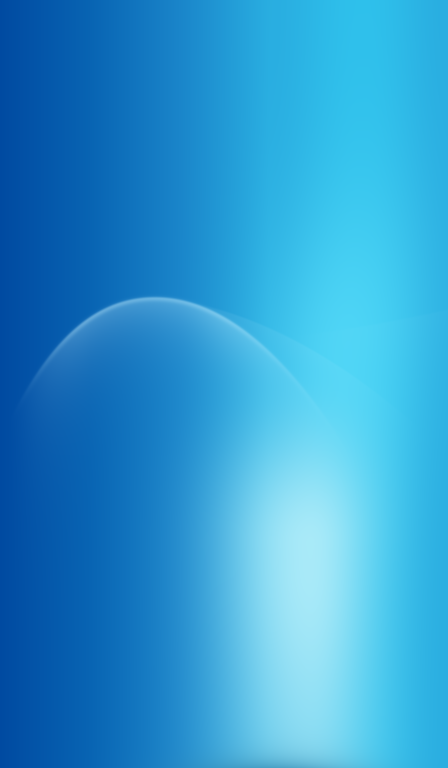
Write a WebGL 1 fragment shader that draws this background.

```glsl
precision highp float;
// Blue satin backdrop with a soft vertical light beam and translucent glowing arcs.

uniform vec2 u_resolution;

#define ARC_APEX vec2(0.346, 0.613)
#define ARC_GLOW 0.34
#define ARC_DEPTH 0.042
#define VEIL_START vec2(0.435, 0.605)
#define VEIL_GLOW 0.10
#define BEAM_X 0.69
#define BEAM_GLOW 0.90
#define HALO_GLOW 0.72

const vec3 NAVY  = vec3(0.00, 0.290, 0.630);
const vec3 ROYAL = vec3(0.03, 0.390, 0.700);
const vec3 AZURE = vec3(0.10, 0.520, 0.790);
const vec3 SKY   = vec3(0.16, 0.680, 0.880);
const vec3 CYAN  = vec3(0.18, 0.750, 0.920);
const vec3 HALO  = vec3(0.36, 0.870, 0.980);
const vec3 BEAM  = vec3(0.71, 0.935, 0.980);
const vec3 MIST  = vec3(0.75, 0.930, 1.000);
const vec3 SHADE = vec3(0.18, 0.520, 0.680);

float bell(float d, float width) {
    return exp(-0.5 * d * d / (width * width));
}

// Horizontal ramp from deep blue to cyan, dimming at the right edge
vec3 backdrop(float x) {
    vec3 col = mix(NAVY, ROYAL, clamp(x / 0.2, 0.0, 1.0));
    col = mix(col, AZURE, clamp((x - 0.2) / 0.2, 0.0, 1.0));
    col = mix(col, SKY, clamp((x - 0.4) / 0.2, 0.0, 1.0));
    col = mix(col, CYAN, smoothstep(0.6, 0.8, x));
    return mix(col, SKY, smoothstep(0.82, 1.0, x));
}

// Height of the main arc; its left flank steepens faster
float arcHeight(float x) {
    float d = x - ARC_APEX.x;
    float bend = d < 0.0 ? 1.0 - 1.6 * d : 1.08;
    return ARC_APEX.y - bend * d * d;
}

// Height of the wide veil trailing from the arc's shoulder
float veilHeight(float x) {
    float d = x - VEIL_START.x;
    return VEIL_START.y - 0.13 * d - 0.39 * d * d;
}

void main() {
    vec2 uv = gl_FragCoord.xy / u_resolution;
    float aspect = u_resolution.x / u_resolution.y;
    float soft = 0.002;
    vec3 col = backdrop(uv.x);

    // Cyan halo in the upper right, leaning with height
    float haloX = 0.76 + 0.16 * (uv.y - 0.53);
    float halo = bell(uv.x - haloX, 0.125) * bell(uv.y - 0.53, 0.16);
    col = mix(col, HALO, HALO_GLOW * halo);

    // Pale beam rising from the bottom
    float side = uv.x - BEAM_X;
    float beam = bell(side, side < 0.0 ? 0.135 : 0.105);
    beam *= 1.0 - smoothstep(0.29, 0.53, uv.y);
    beam *= mix(0.76, 1.0, smoothstep(0.0, 0.26, uv.y));
    col = mix(col, BEAM, BEAM_GLOW * beam);

    // Wide veil: faint light below its upper edge
    float veilGap = veilHeight(uv.x) - uv.y;
    float veil = smoothstep(-soft, soft, veilGap) * exp(-max(veilGap, 0.0) / 0.05);
    veil *= smoothstep(0.40, 0.52, uv.x) * (1.0 - smoothstep(0.68, 0.96, uv.x));
    col = mix(col, MIST, VEIL_GLOW * veil);

    // Barely visible fold at the right
    float foldGap = 0.562 + 0.10 * (uv.x - 0.65) * uv.x - uv.y;
    float fold = smoothstep(-soft, soft, foldGap) * exp(-max(foldGap, 0.0) / 0.06);
    col = mix(col, MIST, 0.035 * fold * smoothstep(0.62, 0.85, uv.x));

    // Main arc: crisp rim and inward glow, measured across the curve
    float h = 0.002;
    float slope = (arcHeight(uv.x + h) - arcHeight(uv.x - h)) / (2.0 * h * aspect);
    float gap = (arcHeight(uv.x) - uv.y) / sqrt(1.0 + slope * slope);
    float inside = smoothstep(-soft, soft, gap);
    float ends = smoothstep(0.015, 0.20, uv.x) * (1.0 - smoothstep(0.46, 0.80, uv.x));
    float glow = ARC_GLOW * exp(-max(gap, 0.0) / ARC_DEPTH);
    float rim = 0.17 * bell(gap - 0.002, 0.0025);
    col = mix(col, MIST, (glow * inside + rim) * ends);

    // Dim pool along the bottom edge
    float pool = bell(uv.x - 0.61, 0.14) * exp(-uv.y / 0.016);
    col = mix(col, SHADE, 0.65 * pool);

    gl_FragColor = vec4(col, 1.0);
}
```
